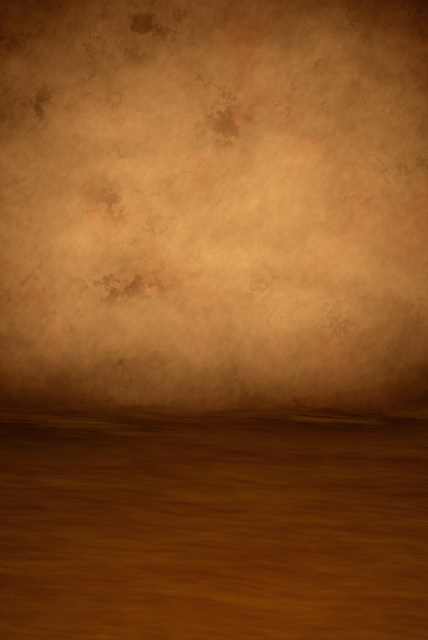
A Shadertoy shader for this background:

```glsl
// A mottled, warmly lit studio wall above a dark, streaked wooden floor.

const vec3 UMBER = vec3(0.22, 0.08, 0.01);
const vec3 BROWN = vec3(0.36, 0.18, 0.04);
const vec3 TAN   = vec3(0.51, 0.31, 0.13);
const vec3 OCHRE = vec3(0.67, 0.445, 0.225);
const vec3 GOLD  = vec3(0.82, 0.58, 0.32);
const float HORIZON = 0.355;

// Pseudo-random unit gradient for a lattice cell
vec2 gradient(vec2 cell) {
    vec3 h = fract(cell.xyx * vec3(0.1031, 0.1030, 0.0973));
    h += dot(h, h.yzx + 33.33);
    float angle = 6.2832 * fract((h.x + h.y) * h.z);
    return vec2(cos(angle), sin(angle));
}

// Gradient noise, roughly -0.7 to 0.7
float noise(vec2 p) {
    vec2 i = floor(p), f = fract(p);
    vec2 w = f * f * f * (f * (f * 6.0 - 15.0) + 10.0);
    vec2 e = vec2(0.0, 1.0);
    float low = mix(dot(gradient(i), f),
                    dot(gradient(i + e.yx), f - e.yx), w.x);
    float high = mix(dot(gradient(i + e.xy), f - e.xy),
                     dot(gradient(i + e.yy), f - e.yy), w.x);
    return mix(low, high, w.y);
}

// Layered noise, turned at each octave; gain sets the roughness
float fbm(vec2 p, float gain) {
    float sum = 0.0, amplitude = 0.6;
    for (int i = 0; i < 6; i++) {
        sum += amplitude * noise(p);
        p = mat2(1.6, 1.2, -1.2, 1.6) * p + 17.3;
        amplitude *= gain;
    }
    return sum;
}

// Layered noise that keeps its stretch direction
float streaks(vec2 p) {
    float sum = 0.0, amplitude = 0.6;
    for (int i = 0; i < 4; i++) {
        sum += amplitude * noise(p);
        p = p * 2.03 + 9.7;
        amplitude *= 0.65;
    }
    return sum;
}

// Soft elliptical spot
float spot(vec2 p, vec2 centre, vec2 radius) {
    vec2 d = (p - centre) / radius;
    return exp(-dot(d, d));
}

// Tone 0 to 1 along the wall colours
vec3 wallRamp(float tone) {
    float t = clamp(tone, 0.0, 1.12) * 4.0;
    vec3 c = mix(UMBER, BROWN, min(t, 1.0));
    c = mix(c, TAN, clamp(t - 1.0, 0.0, 1.0));
    c = mix(c, OCHRE, clamp(t - 2.0, 0.0, 1.0));
    return mix(c, GOLD, max(t - 3.0, 0.0));
}

vec3 wall(vec2 uv, vec2 p) {
    // Light falls off to the sides, the top and the floor
    float side = pow(abs(uv.x * 2.0 - 1.0), 2.6);
    float above = max(uv.y - 0.62, 0.0) / 0.38;
    float below = max(0.58 - uv.y, 0.0) / 0.22;
    float tone = 1.0 - 0.36 * side - 0.62 * above * above - 0.76 * pow(below, 1.9);

    // Broad clouds, broken veins, small blotches and plaster grain
    vec2 warp = vec2(fbm(p * 3.0, 0.5), fbm(p * 3.0 + 41.0, 0.5));
    float cloud = fbm(p * vec2(4.0, 5.5) + 0.5 * warp, 0.62);
    float vein = 1.0 - smoothstep(0.0, 0.07, abs(fbm(p * 9.0 + 5.0, 0.6)));
    float patches = smoothstep(0.0, 0.35, fbm(p * 6.0 + 23.0, 0.65));
    float blotch = fbm(p * 22.0 + 3.0, 0.8);
    float grain = streaks(mat2(0.8, 0.6, -0.6, 0.8) * p * vec2(75.0, 38.0));
    tone += 0.22 * cloud - 0.09 * vein * patches + 0.055 * blotch + 0.07 * grain;

    // Main stains and pale sweeps
    vec2 q = uv + 0.05 * warp;
    float stain = spot(q, vec2(0.34, 0.565), vec2(0.08, 0.035))
                + spot(q, vec2(0.24, 0.56), vec2(0.07, 0.03))
                + spot(q, vec2(0.28, 0.68), vec2(0.09, 0.03))
                + spot(q, vec2(0.53, 0.81), vec2(0.08, 0.05))
                + spot(q, vec2(0.09, 0.84), vec2(0.08, 0.03))
                + spot(q, vec2(0.34, 0.95), vec2(0.10, 0.035));
    float glow = spot(q, vec2(0.62, 0.61), vec2(0.22, 0.02))
               + spot(q, vec2(0.34, 0.81), vec2(0.18, 0.03))
               + spot(q, vec2(0.40, 0.67), vec2(0.14, 0.05));
    float ragged = smoothstep(-0.02, 0.25, fbm(p * 13.0, 0.7));
    tone += 0.07 * glow - stain * (0.07 + 0.16 * ragged);

    float blush = smoothstep(0.0, 0.4, fbm(p * 4.5 + 71.0, 0.6));
    return wallRamp(tone) * mix(vec3(1.0), vec3(1.02, 0.96, 0.95), blush);
}

vec3 boards(vec2 uv, vec2 p) {
    // Grain drifts down to the right and widens toward the viewer
    float slope = p.y + 0.09 * p.x + 0.02 * noise(p * 4.0);
    float depth = slope / (0.55 + 0.7 * (HORIZON - uv.y));
    float broad = streaks(vec2(p.x * 2.5, depth * 14.0));
    float fine = streaks(vec2(p.x * 10.0 + 8.0, depth * 50.0));
    float light = 0.52 + 0.46 * smoothstep(HORIZON, 0.04, uv.y);
    light *= 1.0 - 0.34 * pow(abs(uv.x * 1.8 - 1.0), 2.0);
    light += 0.24 * broad + 0.25 * fine;

    // Ragged shadow under the wall
    vec2 q = uv + vec2(0.0, 0.04 * broad + 0.015 * fine);
    light -= 0.24 * spot(q, vec2(0.10, 0.32), vec2(0.30, 0.028));
    light -= 0.34 * spot(q, vec2(0.80, 0.335), vec2(0.22, 0.018));
    vec3 c = mix(vec3(0.14, 0.045, 0.01), vec3(0.44, 0.205, 0.018), clamp(light, 0.0, 1.2));
    return c + vec3(0.0, 0.03, 0.0) * broad;
}

void mainImage(out vec4 fragColor, in vec2 fragCoord) {
    vec2 uv = fragCoord / iResolution.xy;
    vec2 p = fragCoord / iResolution.x;
    float edge = uv.y + 0.025 * streaks(vec2(p.x * 7.0, p.y * 25.0));
    float wallMask = smoothstep(HORIZON - 0.012, HORIZON + 0.025, edge);
    fragColor = vec4(mix(boards(uv, p), wall(uv, p), wallMask), 1.0);
}
```
